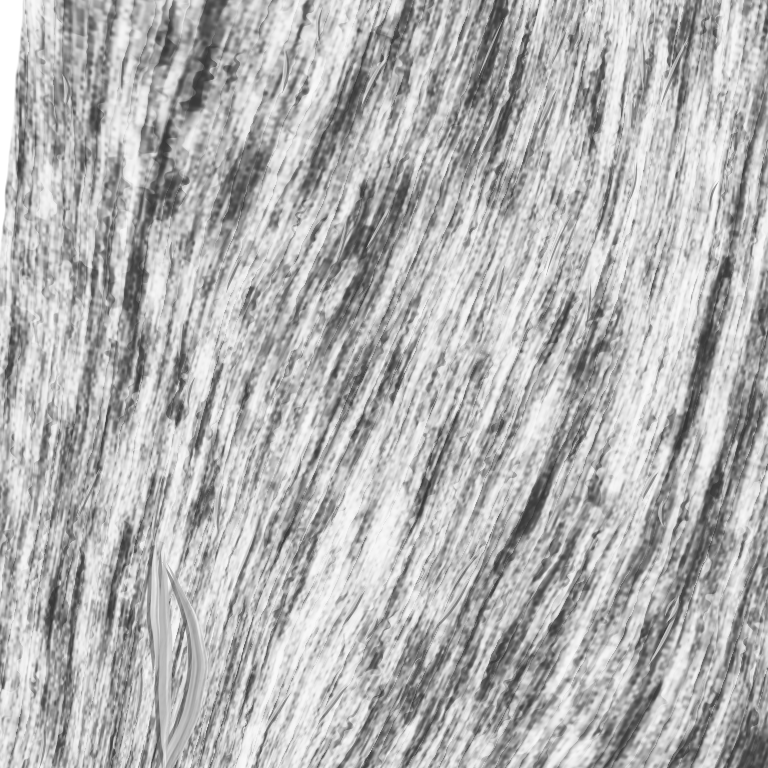
A three.js fragment shader for this texture:

```glsl
#define LEAN 0.42
#define BEND 0.12
#define BIAS 0.46
#define CONTRAST 1.35
#define CRACK_DEPTH 1.3
#define FIBRE 0.78
#define GRIT 0.7
#define SPLINTERS 44
#define EDGE 0.0012
#define DARK 0.2
#define WHITE 0.98

varying vec2 vUv;

float hash(vec2 p) {
  return fract(sin(dot(p, vec2(127.1, 311.7))) * 43758.5453);
}

// Value noise from -1 to 1
float noise(vec2 p) {
  vec2 cell = floor(p);
  vec2 f = fract(p);
  f = f * f * (3.0 - 2.0 * f);
  float low = mix(hash(cell), hash(cell + vec2(1.0, 0.0)), f.x);
  float high = mix(hash(cell + vec2(0.0, 1.0)), hash(cell + 1.0), f.x);
  return 2.0 * mix(low, high, f.y) - 1.0;
}

float leanAt(float x) {
  return LEAN * mix(0.25, 1.0, smoothstep(0.0, 0.45, x))
              * (1.0 - 0.4 * smoothstep(0.6, 1.0, x));
}

// x runs across the fibres, y along them
vec2 grainSpace(vec2 p) {
  float rise = p.y - 0.5;
  float across = p.x - leanAt(p.x) * rise + BEND * rise * rise;
  across += 0.01 * noise(p * vec2(6.0, 4.0));
  across += 0.0022 * noise(p * vec2(26.0, 18.0) + 7.0);
  return vec2(across, p.y + 0.3 * p.x);
}

// Overlapping strips of bark, each with a shadowed, torn crack on one side
float plates(vec2 g, float count, float seed) {
  float q = g.x * count + 0.6 * noise(vec2(g.x * count * 0.4, g.y * 3.0) + seed);
  q += 0.0015 * count * noise(g * vec2(160.0, 60.0) + seed);
  q += 0.0008 * count * noise(g * vec2(280.0, 150.0) - seed);
  float id = floor(q);
  float f = q - id;
  float tone = noise(vec2(id * 3.7 + seed, g.y * (3.0 + count * 0.12)));
  float depth = smoothstep(-0.5, 0.7, noise(vec2(id * 7.3 - seed, g.y * (3.0 + count * 0.15))));
  float body = smoothstep(0.0, 0.07, f) * smoothstep(1.0, 0.93, f);
  float crack = exp(-5.0 * f) * smoothstep(0.0, 0.06, f) * depth;
  return 0.42 * tone * body - CRACK_DEPTH * crack;
}

float fibres(vec2 g) {
  float s = 0.8 * noise(g * vec2(64.0, 4.0));
  s += noise(g * vec2(150.0, 9.0) + 11.0);
  s += noise(g * vec2(300.0, 28.0) + 23.0);
  return FIBRE * s;
}

// Mottled grit, torn scales and short dark dashes
float flakes(vec2 g) {
  float grit = GRIT * noise(g * vec2(270.0, 170.0) + 31.0);
  vec2 torn = g + 0.006 * vec2(noise(g * 110.0), noise(g * 110.0 + 50.0));
  float patches = smoothstep(-0.3, 0.5, noise(g * vec2(14.0, 7.0) + 17.0));
  float scales = smoothstep(-0.1, 0.1, noise(torn * vec2(60.0, 24.0) + 5.0)) - 0.5;
  float dashes = smoothstep(0.35, 0.65, noise(torn * vec2(90.0, 17.0) + 41.0));
  return grit + 0.7 * scales * patches - 0.9 * dashes;
}

float band(float x, float centre, float width) {
  float d = (x - centre) / width;
  return exp(-d * d);
}

// Tapered, curved blade; d is in its own frame
float blade(vec2 d, float len, float width, float curl) {
  float t = d.y / len;
  float w = width * (1.0 - t * t);
  float off = abs(d.x - curl * t * t);
  return (1.0 - smoothstep(w - EDGE, w + EDGE * 0.5, off)) * step(abs(t), 1.0);
}

void main() {
  vec2 p = vUv;
  vec2 g = grainSpace(p);

  // Bark relief
  float z = BIAS + 0.3 * noise(g * vec2(5.0, 1.8) + 2.0);
  z += 0.35 * noise(g * vec2(19.0, 2.0) + 9.0);
  z += plates(g, 13.0, 4.0) + plates(g, 33.0, 19.0) + plates(g, 78.0, 37.0);
  z += fibres(g) + flakes(g);

  // Broad light bands, deep crevices and the greyer left foot
  z += 0.5 * band(g.x, 0.53, 0.05) + 0.6 * band(g.x, 0.29, 0.016);
  z += 0.4 * band(g.x, 0.87, 0.03) - 0.4 * band(g.x, 0.98, 0.03);
  float crevice = smoothstep(0.4, 0.7, noise(g * vec2(34.0, 3.6) + 57.0));
  z -= crevice * mix(0.5, 1.2, smoothstep(0.35, 0.7, p.x));
  z -= 0.4 * (1.0 - smoothstep(0.1, 0.3, p.x)) * (1.0 - smoothstep(0.2, 0.9, p.y));
  float tone = mix(DARK, WHITE, 1.0 / (1.0 + exp(-0.8 - CONTRAST * z)));

  // Loose splinters with their shadows
  for (int i = 0; i < SPLINTERS; i++) {
    float k = float(i);
    vec2 centre = vec2(hash(vec2(k, 1.0)), hash(vec2(k, 2.0)));
    float slope = leanAt(centre.x) - 0.24 * (centre.y - 0.5) + 0.6 * (hash(vec2(k, 3.0)) - 0.5);
    vec2 dir = normalize(vec2(slope, 1.0));
    vec2 d = p - centre;
    d = vec2(d.x * dir.y - d.y * dir.x, dot(d, dir));
    float len = mix(0.015, 0.05, hash(vec2(k, 4.0)));
    float width = mix(0.0015, 0.003, hash(vec2(k, 5.0)));
    float curl = 0.009 * (hash(vec2(k, 6.0)) - 0.5);
    tone = mix(tone, 0.33, 0.6 * blade(d - vec2(0.003, -0.002), len, width, curl));
    tone = mix(tone, 0.86 + 0.1 * noise(d * vec2(500.0, 30.0)), 0.8 * blade(d, len, width, curl));
  }

  // Peeled ribbons hanging at the lower left
  for (int i = 0; i < 3; i++) {
    float k = float(i);
    float middle = mix(0.215 + 0.045 * sin(p.y * 11.5), 0.227 - 0.012 * k, min(k, 1.0));
    vec2 d = vec2(p.x - middle + 0.002 * noise(p * 30.0), p.y - 0.07 - 0.07 * k);
    float len = 0.2 - 0.055 * k;
    float width = 0.012 - 0.003 * k;
    float strands = noise(vec2(d.x * 380.0, p.y * 9.0 + k * 5.0));
    tone = mix(tone, 0.36, 0.6 * blade(d + vec2(0.005, 0.0), len, width, 0.0));
    tone = mix(tone, 0.8 + 0.18 * strands, 0.8 * blade(d, len, width, 0.0));
  }

  // Bright sky past the trunk's upper left edge
  float rim = 0.03 * (p.y - 0.65) / 0.35 + 0.002 * noise(vec2(p.y * 40.0, 3.0));
  tone = mix(tone, 1.0, 1.0 - smoothstep(rim - 0.002, rim + 0.002, p.x));

  gl_FragColor = vec4(vec3(tone), 1.0);
}
```
